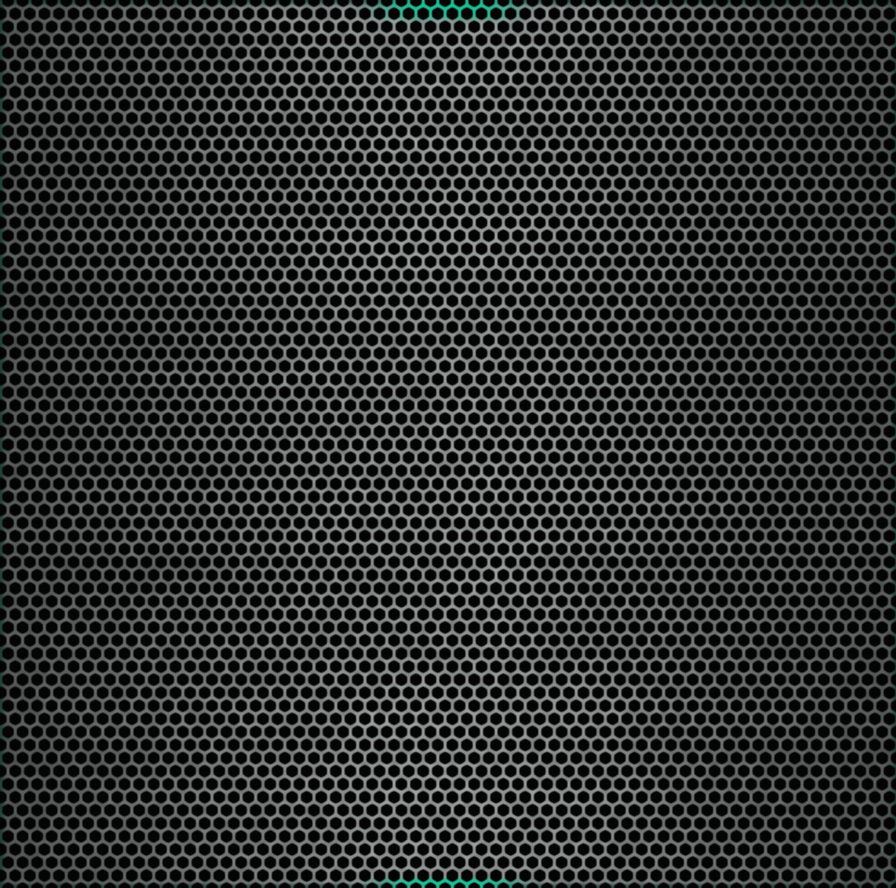
A Shadertoy shader for this pattern:

```glsl
// Dark perforated metal mesh with staggered rounded holes, a central sheen and teal glints
#define COLUMNS 61.5
#define ROWS 68.0
#define HOLE_RADIUS 0.402
#define EDGE_SOFTNESS 0.085
#define SHEEN_WIDTH 0.36
#define WEAR 0.16
#define HOLE_COLOR vec3(0.014, 0.016, 0.016)
#define METAL_DARK vec3(0.30, 0.305, 0.305)
#define METAL_LIGHT vec3(0.56, 0.57, 0.57)
#define TEAL vec3(0.12, 0.74, 0.58)

float hash(vec2 p) {
    return fract(sin(dot(p, vec2(127.1, 311.7))) * 43758.5453);
}

float valueNoise(vec2 p) {
    vec2 cell = floor(p);
    vec2 f = fract(p);
    f = f * f * (3.0 - 2.0 * f);
    float low = mix(hash(cell), hash(cell + vec2(1.0, 0.0)), f.x);
    float high = mix(hash(cell + vec2(0.0, 1.0)), hash(cell + 1.0), f.x);
    return mix(low, high, f.y);
}

// Halfway between a circle and a hexagon with upright sides
float roundedHex(vec2 p) {
    p = abs(p);
    float hexagon = max(p.x, dot(p, vec2(0.5, 0.866)));
    return mix(length(p), hexagon, 0.5) - HOLE_RADIUS;
}

// Signed distance to the closest hole, in column widths
float holeDistance(vec2 grid, float rowHeight) {
    float nearest = 1.0;
    for (int i = 0; i < 2; i++) {
        float row = floor(grid.y) + float(i);
        float stagger = 0.5 * (1.0 - mod(row, 2.0));
        float dx = fract(grid.x - stagger + 0.5) - 0.5;
        float dy = (grid.y - row) * rowHeight;
        nearest = min(nearest, roundedHex(vec2(dx, dy)));
    }
    return nearest;
}

void mainImage(out vec4 fragColor, in vec2 fragCoord) {
    vec2 uv = fragCoord / iResolution.xy;
    vec2 grid = vec2(uv.x * COLUMNS, (1.0 - uv.y) * ROWS) - 0.05;
    float rowHeight = COLUMNS / ROWS * iResolution.y / iResolution.x;

    // Mesh coverage
    float pixel = COLUMNS / iResolution.x;
    float soft = max(EDGE_SOFTNESS, 0.7 * pixel);
    float metal = smoothstep(-soft, soft, holeDistance(grid, rowHeight));

    // Broad vertical sheen, fading towards the sides
    float across = (uv.x - 0.5) / SHEEN_WIDTH;
    vec3 metalColor = mix(METAL_DARK, METAL_LIGHT, exp(-across * across));

    // Uneven brightness: broad patches, row banding and fine grain
    float patches = valueNoise(uv * vec2(9.0, 14.0)) - 0.5;
    float banding = hash(vec2(floor(grid.y + 0.5), 3.0)) - 0.5;
    float grain = valueNoise(grid * 2.0) - 0.5;
    metalColor *= 1.0 + WEAR * (0.6 * patches + 0.5 * banding + 1.2 * grain);

    // Dim rim with teal glints at the middle of the top and bottom
    vec2 border = min(uv, 1.0 - uv);
    float rim = 1.0 - smoothstep(0.0, 0.008, min(border.x, border.y));
    metalColor = mix(metalColor, TEAL * 0.3, 0.7 * rim);
    float reach = uv.y > 0.5 ? 0.026 : 0.014;
    float glint = 1.0 - smoothstep(0.6 * reach, reach, border.y);
    glint *= exp(-pow(abs(uv.x - 0.5) / 0.075, 4.0));
    metalColor = mix(metalColor, TEAL, glint);

    fragColor = vec4(mix(HOLE_COLOR, metalColor, metal), 1.0);
}
```
